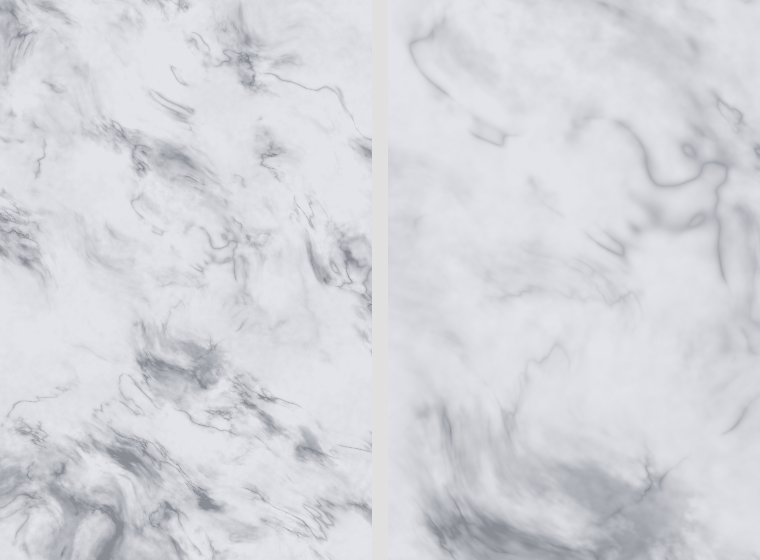
Left, the full canvas; right, a detail of the centre.
Give the GLSL for this texture, as a Shadertoy shader.

```glsl
// Pale grey-white marble with smoky diagonal bands and fine broken veins.

const vec3 POLISHED_WHITE = vec3(0.890, 0.895, 0.915);
const vec3 VEIN_GREY = vec3(0.545, 0.555, 0.587);
const float GRAIN_ANGLE = -0.66;
const float GRAIN_STRETCH = 2.0;
const float ROUGHNESS = 0.56;

// Sine-free hash giving a gradient in [-1, 1] squared.
vec2 hashGradient(vec2 cell) {
    vec3 h = fract(cell.xyx * vec3(0.1031, 0.1030, 0.0973));
    h += dot(h, h.yzx + 33.33);
    return 2.0 * fract((h.xx + h.yz) * h.zy) - 1.0;
}

float gradientNoise(vec2 p) {
    vec2 cell = floor(p);
    vec2 f = p - cell;
    vec2 u = f * f * f * (f * (f * 6.0 - 15.0) + 10.0);
    vec2 e = vec2(0.0, 1.0);
    float a = dot(hashGradient(cell), f);
    float b = dot(hashGradient(cell + e.yx), f - e.yx);
    float c = dot(hashGradient(cell + e.xy), f - e.xy);
    float d = dot(hashGradient(cell + e.yy), f - e.yy);
    return 1.4 * mix(mix(a, b, u.x), mix(c, d, u.x), u.y);
}

// Octaves are turned against each other to hide the lattice.
float fbm(vec2 p, int octaves) {
    mat2 turn = mat2(1.6, 1.2, -1.2, 1.6);
    float sum = 0.0;
    float amplitude = 1.0;
    for (int i = 0; i < octaves; i++) {
        sum += amplitude * gradientNoise(p);
        p = turn * p + 17.3;
        amplitude *= ROUGHNESS;
    }
    return sum;
}

// Bends space so that veins wander.
vec2 warp(vec2 p, float scale, float amount) {
    return p + amount * vec2(fbm(p * scale + 3.7, 3), fbm(p * scale + 41.2, 3));
}

// Coordinates along and across the vein direction.
vec2 alongGrain(vec2 p, float angle, float stretch) {
    vec2 along = vec2(cos(angle), sin(angle));
    vec2 across = vec2(-along.y, along.x);
    return vec2(dot(p, along), stretch * dot(p, across));
}

// A vein follows the zero line of a noise field.
float vein(float field, float width) {
    return exp(-abs(field) / width);
}

float marbleDarkness(vec2 p) {
    vec2 grain = alongGrain(warp(p, 3.0, 0.07), GRAIN_ANGLE, GRAIN_STRETCH);

    // Masks: veined zones between clean stones, and gaps in the veins
    float zone = smoothstep(-0.12, 0.38, fbm(grain * 2.2 + 11.0, 6));
    float gaps = smoothstep(-0.30, 0.35, fbm(grain * 8.0 + 5.0, 6));
    float fineGaps = smoothstep(-0.25, 0.35, fbm(p * 11.0 + 63.0, 5));

    // Clouding of the pale stone and grey patches with ragged edges
    float cloud = smoothstep(-0.6, 0.6, fbm(p * 6.0 + 29.0, 6));
    float haze = zone * smoothstep(-0.30, 0.45, fbm(grain * 6.0 + 19.0, 6));
    float patches = zone * smoothstep(0.15, 0.55, fbm(grain * 7.0 + 37.0, 6));

    // Smoky bands, then thin veins
    float smoke = vein(fbm(grain * 2.1 + 7.0, 7), 0.13) * gaps * mix(0.18, 1.0, zone);
    float threads = vein(fbm(grain * 5.0 + 53.0, 6), 0.065) * zone * fineGaps;
    float seam = vein(fbm(grain * 1.6 + 83.0, 6), 0.025) * fineGaps;

    // Crystalline speckle, strongest in the veined zones
    float speckle = fbm(p * 75.0, 3) * mix(0.04, 0.11, zone);

    return 0.09 * cloud + 0.26 * haze + 0.42 * patches + 0.95 * smoke
         + 0.75 * threads + 0.55 * seam + speckle - 0.02;
}

void mainImage(out vec4 fragColor, in vec2 fragCoord) {
    vec2 p = fragCoord / iResolution.y;
    float darkness = clamp(marbleDarkness(p), 0.0, 1.0);
    fragColor = vec4(mix(POLISHED_WHITE, VEIN_GREY, darkness), 1.0);
}
```
